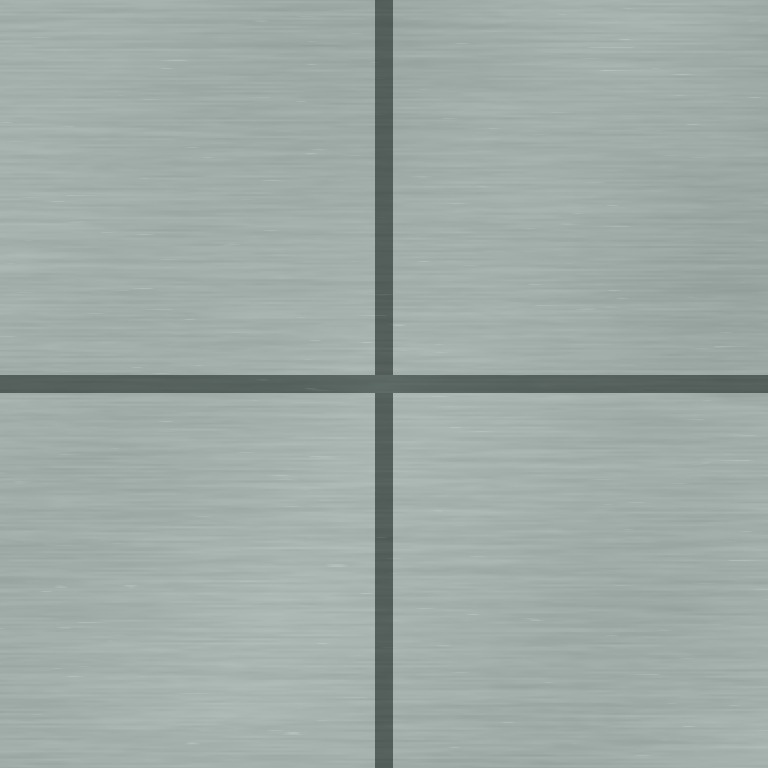
A WebGL 1 fragment shader for this texture:

```glsl
precision highp float;
// Brushed steel panels, two across and two down, parted by a dark cross joint.
// Horizontal grain is layered row noise with a random shift per row, over a
// slanted soft sheen; the joint is a distance to the panel boundary.

uniform vec2 u_resolution;

const float PERIODS = 1.0;            // joints across and down, one mid-period
const float JOINT_WIDTH = 0.0235;
const vec3 STEEL = vec3(0.632, 0.680, 0.663);
const vec3 JOINT = vec3(0.328, 0.372, 0.359);
const vec3 JOINT_LIGHT = vec3(0.362, 0.412, 0.396);
const float FINE_ROWS = 370.0;
const float COARSE_ROWS = 150.0;
const float GRAIN = 0.085;            // contrast of the brushing
const float SCRATCH = 0.055;          // brightness of sparse scratches
const float SHEEN = 0.016;
const float CLOUD = 0.034;
const float PANEL_TONE = 0.012;
const vec2 SHEEN_AXIS = vec2(0.90, -0.43);
const float SHEEN_PERIOD = 0.70;
const float SHEEN_SHIFT = 0.07;
const float TAU = 6.28319;

float hash(vec2 p) {
  return fract(sin(dot(p, vec2(127.1, 311.7))) * 43758.5453);
}

float valueNoise(vec2 p) {
  vec2 i = floor(p);
  vec2 f = fract(p);
  f = f * f * (3.0 - 2.0 * f);
  float low = mix(hash(i), hash(i + vec2(1.0, 0.0)), f.x);
  float high = mix(hash(i + vec2(0.0, 1.0)), hash(i + vec2(1.0)), f.x);
  return mix(low, high, f.y);
}

// Noise along one brushed row, shifted so that streak ends do not line up.
float rowNoise(float x, float row) {
  x += 17.0 * hash(vec2(row, 3.7));
  float f = fract(x);
  f = f * f * (3.0 - 2.0 * f);
  return mix(hash(vec2(floor(x), row)), hash(vec2(floor(x) + 1.0, row)), f);
}

float streaks(vec2 p) {
  float row = floor(p.y);
  return mix(rowNoise(p.x, row), rowNoise(p.x, row + 1.0),
             smoothstep(0.0, 1.0, fract(p.y)));
}

void main() {
  vec2 uv = gl_FragCoord.xy / u_resolution;
  float pixel = 1.0 / min(u_resolution.x, u_resolution.y);

  // Brushed grain: long, short and coarse streaks
  float grain = 0.45 * streaks(vec2(uv.x * 9.0, uv.y * FINE_ROWS))
              + 0.25 * streaks(vec2(uv.x * 38.0, uv.y * FINE_ROWS + 91.0))
              + 0.30 * streaks(vec2(uv.x * 5.0, uv.y * COARSE_ROWS + 47.0))
              - 0.5;
  float scratch = smoothstep(0.90, 1.0,
                  streaks(vec2(uv.x * 22.0, uv.y * FINE_ROWS + 613.0)));

  // Broad tone: slanted sheen, soft clouds and a slight step between panels
  float along = dot(uv, SHEEN_AXIS) + SHEEN_SHIFT;
  float sheen = -cos(TAU * along / SHEEN_PERIOD);
  float cloud = valueNoise(uv * vec2(3.0, 4.0) + 5.3) - 0.5;
  float panel = hash(floor(uv * PERIODS + 0.5) + 2.0) - 0.5;
  float tone = SHEEN * sheen + CLOUD * cloud + PANEL_TONE * panel;
  vec3 steel = STEEL + tone + GRAIN * grain + SCRATCH * scratch;

  // Joint: the horizontal strip lightens toward the crossing
  vec2 toJoint = abs(fract(uv * PERIODS) - 0.5) / PERIODS;
  vec2 strip = 1.0 - smoothstep(-0.5 * pixel, 0.5 * pixel,
                                toJoint - 0.5 * JOINT_WIDTH);
  float glow = strip.y * exp(-7.0 * max(toJoint.x - 0.5 * JOINT_WIDTH, 0.0));
  vec3 joint = mix(JOINT, JOINT_LIGHT, glow)
             + 0.6 * GRAIN * grain + SCRATCH * scratch;

  gl_FragColor = vec4(mix(steel, joint, max(strip.x, strip.y)), 1.0);
}
```
